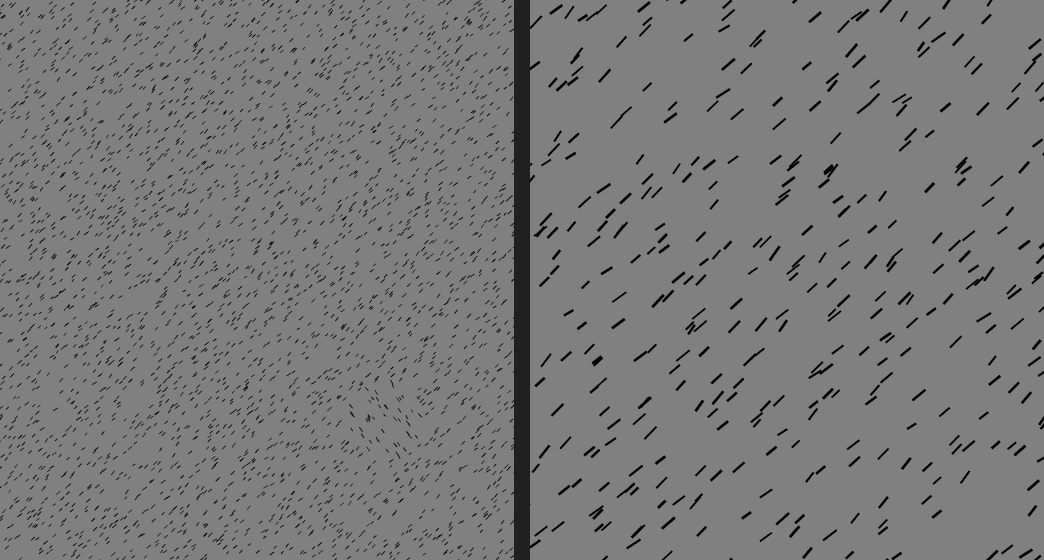
Left: the whole. Right: its middle third, enlarged.
A Shadertoy shader for this texture:

```glsl
// Short black dashes strewn at random over flat grey, all leaning up to the right,
// except in one small round patch where they lean the other way.
// Each grid cell holds a few random dashes; each pixel sums those of nearby cells.

#define GRID_ROWS 48.0         // cells along the canvas height
#define DASHES_PER_CELL 3      // candidates in each cell
#define DASH_CHANCE 0.50       // share of candidates drawn
#define DASH_LENGTH 0.0083     // in canvas heights
#define DASH_WIDTH 0.00137
#define SIZE_SPREAD 0.25       // relative variation of length and width
#define LEAN_ANGLE 0.76        // radians from horizontal
#define PATCH_ANGLE 2.20
#define ANGLE_SPREAD 0.17
#define PATCH_CENTER vec2(0.753, 0.249)  // fraction of width and height
#define PATCH_RADIUS 0.070
#define GROUND_GREY 0.502

// Four independent random values in 0..1
vec4 hash4(vec3 p) {
    vec4 q = fract(p.xyzx * vec4(0.1031, 0.1030, 0.0973, 0.1099));
    q += dot(q, q.wzxy + 33.33);
    return fract((q.xxyz + q.yzzw) * q.zywx);
}

// Share of a pixel-wide window at x covered by the span -halfSpan..halfSpan
float spanCoverage(float x, float halfSpan, float pixel) {
    float overlap = min(x + 0.5 * pixel, halfSpan) - max(x - 0.5 * pixel, -halfSpan);
    return clamp(overlap / pixel, 0.0, 1.0);
}

// Coverage of one dash, seen from its centre
float dashCoverage(vec2 offset, float angle, vec2 size, float pixel) {
    vec2 along = vec2(cos(angle), sin(angle));
    float across = dot(offset, vec2(-along.y, along.x));
    return spanCoverage(dot(offset, along), 0.5 * size.x, pixel)
         * spanCoverage(across, 0.5 * size.y, pixel);
}

void mainImage(out vec4 fragColor, in vec2 fragCoord) {
    float pixel = 1.0 / iResolution.y;
    vec2 pos = fragCoord * pixel;
    vec2 patchCenter = PATCH_CENTER * vec2(iResolution.x * pixel, 1.0);
    vec2 homeCell = floor(pos * GRID_ROWS);
    float light = 1.0;

    // Dashes of this cell and its eight neighbours
    for (int y = -1; y <= 1; y++)
    for (int x = -1; x <= 1; x++)
    for (int i = 0; i < DASHES_PER_CELL; i++) {
        vec2 cell = homeCell + vec2(x, y);
        vec3 seed = vec3(cell + 17.0, float(i) * 7.0 + 3.0);
        vec4 place = hash4(seed);
        if (place.z > DASH_CHANCE) continue;

        vec4 shape = hash4(seed + 91.7);
        vec2 center = (cell + place.xy) / GRID_ROWS;
        bool inPatch = distance(center, patchCenter) < PATCH_RADIUS;
        float angle = inPatch ? PATCH_ANGLE : LEAN_ANGLE;
        angle += ANGLE_SPREAD * (shape.x + shape.y - 1.0) * 1.5;
        vec2 size = vec2(DASH_LENGTH, DASH_WIDTH)
                  * (1.0 + SIZE_SPREAD * (2.0 * shape.zw - 1.0));
        light *= 1.0 - dashCoverage(pos - center, angle, size, pixel);
    }

    fragColor = vec4(vec3(GROUND_GREY * light), 1.0);
}
```
